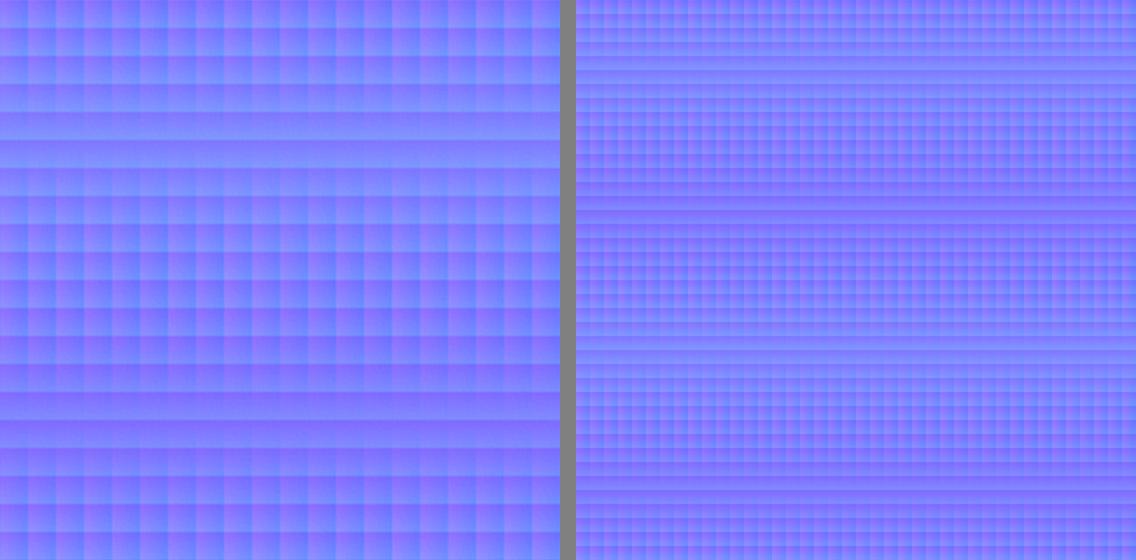
Left, the tile; right, the same tile 2 across and 2 down.
A WebGL 1 fragment shader for this texture map:

```glsl
precision highp float;

uniform vec2 u_resolution;

#define REPEATS 20.0
#define SEAM_WIDTH 0.04
#define SLOPE_X 0.18
#define SLOPE_Y 0.14
#define ROW_DRIFT 0.023
#define COLUMN_DRIFT 0.006
#define GRAIN_CELLS 160.0
#define GRAIN_AMOUNT 0.014
#define FLAT_NORMAL vec3(0.5, 0.505, 1.0)

const float TAU = 6.2831853;

vec2 hash2(vec2 p) {
  vec2 q = vec2(dot(p, vec2(12.71, 31.17)), dot(p, vec2(26.95, 18.33)));
  return fract(sin(q) * 4375.85);
}

// Distance to the nearest scattered point, wrapping at the canvas edges
float cellular(vec2 uv) {
  vec2 p = uv * GRAIN_CELLS;
  vec2 base = floor(p);
  float nearest = 2.0;
  for (int j = -1; j <= 1; j++) {
    for (int i = -1; i <= 1; i++) {
      vec2 cell = base + vec2(float(i), float(j));
      vec2 point = cell + hash2(mod(cell, GRAIN_CELLS));
      nearest = min(nearest, distance(p, point));
    }
  }
  return nearest;
}

// Linear ramp from -0.5 to 0.5 with a softened reset at each seam
vec2 softRamp(vec2 t, float seam) {
  vec2 ramp = fract(t) - 0.5;
  return ramp * smoothstep(0.0, seam, 0.5 - abs(ramp));
}

void main() {
  vec2 uv = gl_FragCoord.xy / u_resolution;
  vec2 grid = uv * REPEATS;
  float pixel = REPEATS / min(u_resolution.x, u_resolution.y);
  vec2 ramp = softRamp(grid, max(SEAM_WIDTH, pixel));

  // Sideways tilt fades out at two heights; vertical tilt stays
  float fade = abs(cos(TAU * uv.y));
  float column = floor(grid.x) / REPEATS;
  float variation = sin(TAU * 3.0 * column) + 0.6 * sin(TAU * 7.0 * column + 1.3);
  vec2 tilt = -ramp * vec2(SLOPE_X * fade, SLOPE_Y);
  tilt.x += COLUMN_DRIFT * variation * fade;
  tilt.y -= ROW_DRIFT * cos(TAU * (uv.y - 0.25));

  // Fine surface grain, lit as a diagonal slope
  vec2 offset = vec2(0.35, 0.35) / GRAIN_CELLS;
  float grain = cellular(uv + offset) - cellular(uv - offset);
  tilt += GRAIN_AMOUNT * grain * vec2(0.7, 1.0);

  gl_FragColor = vec4(FLAT_NORMAL + vec3(tilt, 0.0), 1.0);
}
```
